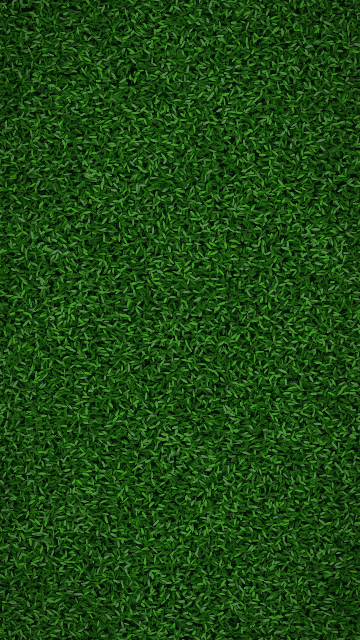
This texture is drawn by a Shadertoy shader. Its source:

```glsl
// Dense short turf: layers of small tapered blades scattered over rotated
// cellular grids, painted from the dark floor up to the bright tips.
// Each blade casts a soft shadow; layered sines add faint broad patches.

#define LAYERS 5
#define CELL 0.0158         // grid spacing, in canvas widths
#define BLADE_LENGTH 0.0112 // half length
#define BLADE_WIDTH 0.0034  // half width
#define LEAN 0.4            // preference for level blades
#define BEND 0.22
#define TONE_SPREAD 0.46
#define SHADOW 0.24
#define VIGNETTE 0.2

const vec3 FLOOR_DARK = vec3(0.015, 0.06, 0.018);
const vec3 SHADE      = vec3(0.05, 0.18, 0.04);
const vec3 BODY       = vec3(0.09, 0.28, 0.05);
const vec3 LEAF       = vec3(0.14, 0.38, 0.07);
const vec3 BRIGHT     = vec3(0.27, 0.57, 0.15);
const vec3 SHEEN      = vec3(0.32, 0.53, 0.27);

vec4 hash4(vec2 cell) {
    vec4 h = fract(cell.xyxy * vec4(0.1031, 0.1030, 0.0973, 0.1099));
    h += dot(h, h.wzxy + 33.33);
    return fract((h.xxyz + h.yzzw) * h.zywx);
}

mat2 rotation(float angle) {
    float c = cos(angle), s = sin(angle);
    return mat2(c, s, -s, c);
}

// Tone 0..1 runs from the floor to the lit tips.
vec3 grassRamp(float tone, float sheen) {
    vec3 color = mix(FLOOR_DARK, SHADE, smoothstep(0.0, 0.2, tone));
    color = mix(color, BODY, smoothstep(0.2, 0.42, tone));
    color = mix(color, LEAF, smoothstep(0.45, 0.7, tone));
    vec3 tip = mix(BRIGHT, SHEEN, smoothstep(0.5, 0.65, sheen));
    return mix(color, tip, smoothstep(0.7, 0.92, tone));
}

// Signed distance to a leaf tapering at both ends; q.x runs along it.
float bladeDistance(vec2 q, float halfLength, float halfWidth) {
    float s = q.x / halfLength;
    float taper = halfWidth * sqrt(max(1.0 - s * s, 0.0));
    return max(abs(q.y) - taper, abs(q.x) - halfLength);
}

// Paints one layer of blades over the color below it.
vec3 paintLayer(vec3 color, vec2 p, float layer, float patchTone, float pixel) {
    float level = (layer + 1.0) / float(LAYERS);
    float turn = 0.5 + layer * 1.3;
    vec2 grid = rotation(turn) * p / CELL + layer * 17.3;
    vec2 home = floor(grid);

    for (int y = -1; y <= 1; y++)
    for (int x = -1; x <= 1; x++) {
        vec2 cell = home + vec2(x, y);
        vec4 place = hash4(cell + layer * 37.0 + 211.0);
        vec4 look = hash4(cell + layer * 53.0 + 647.0);

        float angle = place.z * 6.2832;
        angle -= 0.5 * LEAN * sin(2.0 * angle);
        vec2 q = (grid - cell - place.xy) * CELL;
        q = rotation(-angle - turn) * q;

        float halfLength = BLADE_LENGTH * mix(0.65, 1.15, place.w);
        float halfWidth = BLADE_WIDTH * mix(0.7, 1.15, look.x);
        float along = q.x / halfLength;
        q.y += BEND * (look.y - 0.5) * halfLength * along * along;
        float d = bladeDistance(q, halfLength, halfWidth);

        // Tone rises with height and toward the tip, and falls on one flank.
        float tone = mix(0.14, 0.77, level * level);
        tone += TONE_SPREAD * (look.z - 0.5) + patchTone;
        tone += 0.12 * along + 0.09 * q.y / halfWidth;

        float shadow = 1.0 - smoothstep(0.0, BLADE_WIDTH * 0.8, d);
        float cover = 1.0 - smoothstep(-0.5 * pixel, 0.5 * pixel, d);
        color *= 1.0 - SHADOW * shadow;
        color = mix(color, grassRamp(tone, look.w), cover);
    }
    return color;
}

// Broad uneven growth from layered sines.
float patches(vec2 p) {
    float a = sin(p.x * 17.0 + 2.0 * sin(p.y * 11.0));
    float b = sin(p.y * 23.0 + 2.0 * sin(p.x * 14.0 + 1.0));
    float c = sin((p.x + p.y) * 41.0 + 1.5 * a);
    return 0.018 * (a + b + c);
}

void mainImage(out vec4 fragColor, in vec2 fragCoord) {
    vec2 p = fragCoord / iResolution.x;
    float pixel = 1.0 / iResolution.x;
    float patchTone = patches(p);

    vec3 color = FLOOR_DARK;
    for (int i = 0; i < LAYERS; i++)
        color = paintLayer(color, p, float(i), patchTone, pixel);

    // Gentle darkening toward the borders
    vec2 centered = 2.0 * fragCoord / iResolution.xy - 1.0;
    color *= 1.06 - VIGNETTE * smoothstep(0.3, 1.9, dot(centered, centered));

    fragColor = vec4(color, 1.0);
}
```
